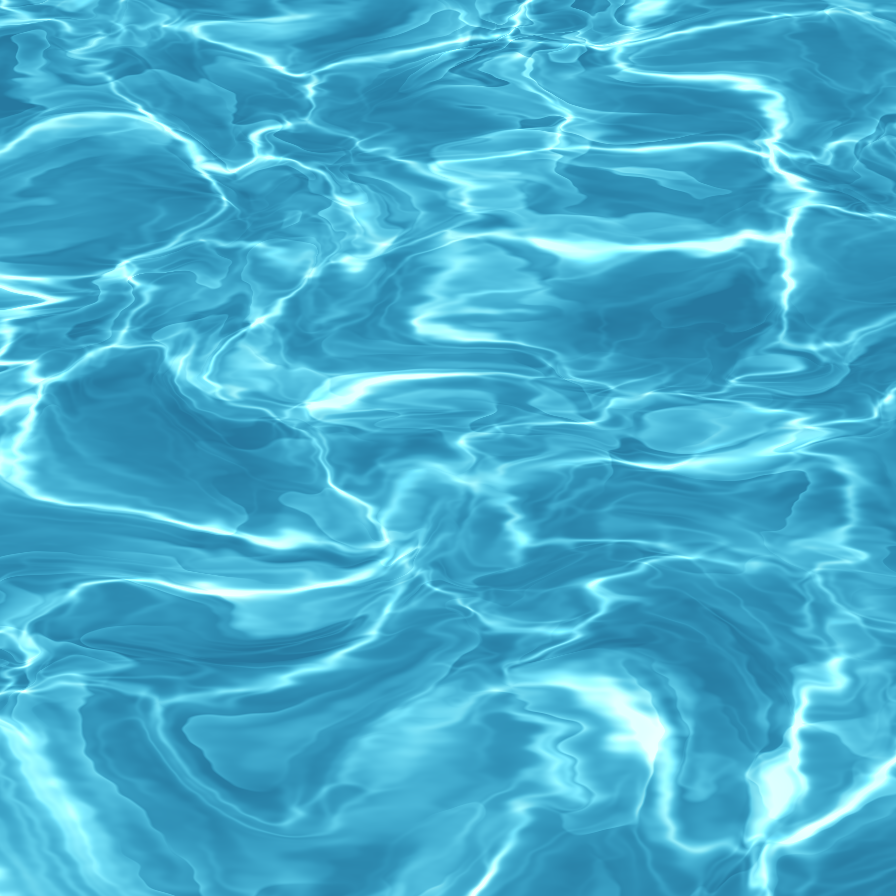
Write a WebGL 2 fragment shader that draws this texture.

```glsl
#version 300 es
precision highp float;
// Sunlit pool water: a warped net of caustic lines with crisp folds of light on blue.

uniform vec2 u_resolution;
out vec4 fragColor;

vec2 hash2(vec2 p) {
    p = vec2(dot(p, vec2(127.1, 311.7)), dot(p, vec2(269.5, 183.3)));
    return fract(sin(p) * 43758.5);
}

// Signed gradient noise
float noise(vec2 p) {
    vec2 i = floor(p), f = fract(p);
    vec2 u = f * f * f * (f * (f * 6.0 - 15.0) + 10.0);
    vec2 e = vec2(0.0, 1.0);
    float a = dot(hash2(i) * 2.0 - 1.0, f);
    float b = dot(hash2(i + e.yx) * 2.0 - 1.0, f - e.yx);
    float c = dot(hash2(i + e.xy) * 2.0 - 1.0, f - e.xy);
    float d = dot(hash2(i + e.yy) * 2.0 - 1.0, f - e.yy);
    return mix(mix(a, b, u.x), mix(c, d, u.x), u.y) * 1.3;
}

vec2 noise2(vec2 p) {
    return vec2(noise(p), noise(p + vec2(31.4, 17.8)));
}

float fbm(vec2 p) {
    float sum = 0.0, amp = 0.6;
    for (int i = 0; i < 4; i++) {
        sum += amp * noise(p);
        p = mat2(1.6, 1.1, -1.1, 1.6) * p + 5.3;
        amp *= 0.55;
    }
    return sum;
}

// Gap between the two nearest scattered points, zero along cell borders
float cellBorder(vec2 p) {
    vec2 cell = floor(p);
    float nearest = 8.0, second = 8.0;
    for (int y = -1; y <= 1; y++) {
        for (int x = -1; x <= 1; x++) {
            vec2 c = cell + vec2(x, y);
            float d = length(c + hash2(c) - p);
            second = min(second, max(nearest, d));
            nearest = min(nearest, d);
        }
    }
    return second - nearest;
}

// A sheet of light with one crisp edge and a fading tail
float fold(vec2 p, float tail) {
    float s = noise(p);
    return smoothstep(-0.015, 0.03, s) * exp(-max(s, 0.0) * tail);
}

// Thin line along the zero level of the noise
float filament(vec2 p, float width) {
    float s = noise(p) / width;
    return exp(-s * s);
}

void main() {
    vec2 uv = gl_FragCoord.xy / u_resolution;

    // Receding surface: features shrink and flatten toward the top
    vec2 surface = vec2((uv.x - 0.5) * (3.0 + 1.6 * uv.y),
                        uv.y * (4.8 + 2.6 * uv.y)) + vec2(3.7, 11.2);

    // Refraction by large swells, smaller waves and fine ripples
    vec2 q = surface + 0.8 * noise2(surface * 0.7);
    q += 0.3 * noise2(q * 1.7 + 9.1);
    q += 0.11 * noise2(q * 4.3 + 2.6);
    q.x += 0.08 * noise(vec2(surface.x * 2.0, surface.y * 8.0));
    q += 0.025 * noise2(vec2(surface.x * 8.0, surface.y * 15.0));

    // Deep water shading
    float light = 0.45 + 1.4 * fbm(surface * vec2(0.7, 0.9) + 0.5 * q);
    light += 0.35 * noise(vec2(q.x * 2.0, q.y * 7.0));

    // Main caustic net, varying in strength and thickness
    float strength = smoothstep(-0.45, 0.5, noise(surface * 0.9 + 40.0));
    float border = cellBorder(q);
    float core = border / mix(0.035, 0.09, strength);
    float net = 3.0 * exp(-core * core) + 1.1 * exp(-border / 0.2);
    light += net * mix(0.3, 1.35, strength);

    // Overlapping folds at growing frequency
    vec2 p = q * 0.8 + 20.0;
    for (int i = 0; i < 4; i++) {
        float mask = smoothstep(-0.15, 0.45, noise(surface * 0.8 + float(i) * 13.7));
        light += 2.3 * mask * fold(p, 4.5 + float(i));
        p = mat2(1.35, 0.6, -0.6, 1.35) * p + 7.9;
    }

    // Fine filaments gathered around the brighter net
    float nearNet = exp(-border / 0.4);
    light += 1.5 * nearNet * filament(q * 1.9 + 3.3, 0.05);
    light += 1.1 * nearNet * filament(q * 3.1 + 6.1, 0.08);
    light += 0.8 * nearNet * filament(q * vec2(4.0, 6.0) + 1.7, 0.14);

    // Small ripples break up the lit areas
    float ripple = noise(vec2(q.x * 9.0, q.y * 13.0)) + 0.6 * noise(surface * vec2(14.0, 24.0));
    light += ripple * (0.12 + 0.16 * smoothstep(0.8, 4.0, light));

    // Blue to cyan to near white
    light = clamp((light - 1.75) * 1.2 + 1.5, -0.4, 7.5);
    vec3 colour = vec3(0.16, 0.51, 0.66)
                + vec3(0.035, 0.085, 0.084) * light
                + vec3(0.008, 0.0, -0.003) * light * light;

    // Faint prismatic fringes in the highlights
    float fringe = noise(q * 5.0 + 8.0) * smoothstep(3.0, 5.0, light);
    colour += vec3(0.12, 0.0, -0.06) * fringe;

    fragColor = vec4(clamp(colour, 0.0, 1.0), 1.0);
}
```
